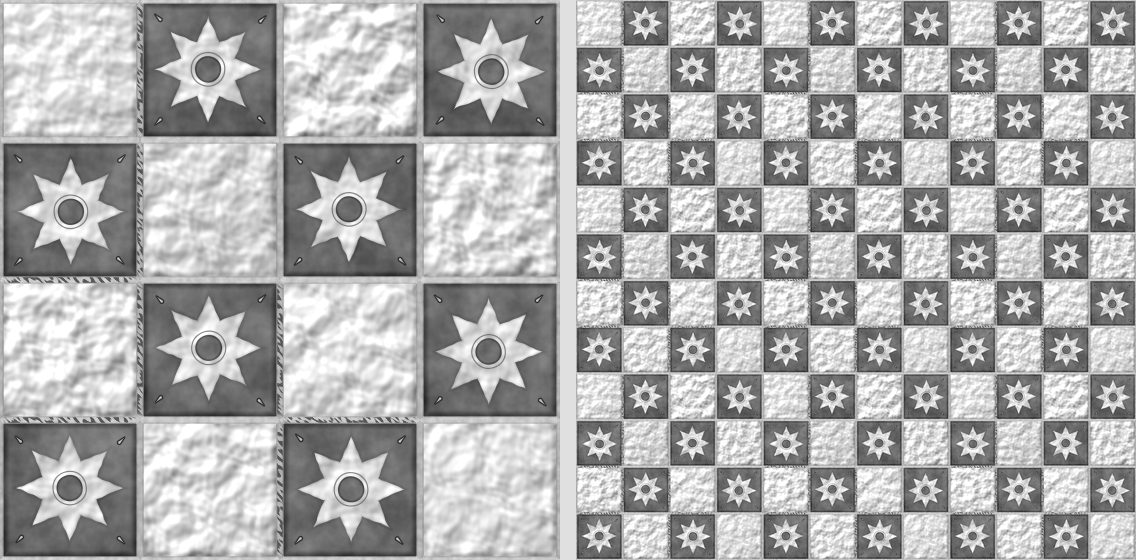
Left: one tile. Right: repeated 3 by 3.
This pattern is drawn by a Shadertoy shader. Its source:

```glsl
const float TILES = 4.0;
const float PI = 3.14159;
const float TILE_HALF = 0.474;

float hash(vec2 p) {
    vec3 q = fract(p.xyx * 0.1031);
    q += dot(q, q.yzx + 33.33);
    return fract((q.x + q.y) * q.z);
}

vec2 jitter(vec2 id, float seed) {
    return vec2(hash(id + seed), hash(id + seed + 17.0)) - 0.5;
}

float cornerSlope(vec2 corner, vec2 offset, float period) {
    float angle = 2.0 * PI * hash(mod(corner, period) + 7.0);
    return dot(vec2(cos(angle), sin(angle)), offset);
}

// Gradient noise that wraps after a whole number of lattice cells
float noise(vec2 p, float period) {
    vec2 i = floor(p), f = fract(p), e = vec2(1, 0);
    vec2 u = f * f * f * (f * (f * 6.0 - 15.0) + 10.0);
    return mix(mix(cornerSlope(i, f, period), cornerSlope(i + e, f - e, period), u.x),
               mix(cornerSlope(i + e.yx, f - e.yx, period), cornerSlope(i + 1.0, f - 1.0, period), u.x), u.y);
}

float layered(vec2 p, float frequency) {
    float sum = 0.0, gain = 1.0;
    for (int i = 0; i < 3; i++) {
        sum += gain * noise(p * frequency, TILES * frequency);
        frequency *= 2.0;
        gain *= 0.45;
    }
    return sum;
}

float fill(float d, float aa) { return 1.0 - smoothstep(-aa, aa, d); }

float boxDistance(vec2 p, float halfSize, float corner) {
    vec2 q = abs(p) - halfSize + corner;
    return length(max(q, 0.0)) + min(max(q.x, q.y), 0.0) - corner;
}

float starDistance(vec2 p, float tipRadius, float valleyRadius) {
    float a = abs(mod(atan(p.y, p.x) + PI / 8.0, PI / 4.0) - PI / 8.0);
    vec2 v = length(p) * vec2(cos(a), sin(a));
    vec2 tip = vec2(tipRadius, 0);
    vec2 edge = valleyRadius * vec2(cos(PI / 8.0), sin(PI / 8.0)) - tip;
    return dot(v - tip, normalize(vec2(edge.y, -edge.x)));
}

// Teardrop with its narrow end along +x
float dropDistance(vec2 p, float halfLength) {
    float t = clamp(p.x / halfLength, -1.0, 1.0);
    return length(p - vec2(t * halfLength, 0)) - mix(0.018, 0.007, 0.5 + 0.5 * t);
}

// Slanted dark scratches along a seam
float scratches(float across, float along) {
    float strokes = noise(vec2(along * 34.0 + across * 30.0, across * 22.0), TILES * 34.0);
    float ends = 1.0 - smoothstep(0.43, 0.49, abs(fract(along) - 0.5));
    return smoothstep(-0.08, 0.2, strokes) * ends * (1.0 - smoothstep(0.014, 0.027, abs(across)));
}

float groutShade(vec2 p, vec2 c, float d) {
    vec2 seam = floor(p + 0.5), id = floor(p), across = p - seam;
    bool vertical = abs(c.x) > abs(c.y);
    float shade = (vertical ? 0.71 : 0.79) + 0.1 * layered(p, 18.0);
    shade -= 0.12 * (1.0 - smoothstep(0.0, 0.014, d));
    bool wornColumn = abs(seam.x - 1.5) < 1.0 && (3.0 - 2.0 * seam.x) * (id.y - 1.0) >= 0.0;
    bool wornRow = abs(seam.y - 1.5) < 1.0 && mod(id.x, 2.0) < 0.5 && id.x + 2.0 * seam.y < 4.5;
    float wear = 0.0;
    if (wornColumn) wear = scratches(across.x, p.y);
    if (wornRow) wear = max(wear, scratches(across.y, p.x));
    return mix(shade, 0.26, 0.85 * wear);
}

float plainTile(vec2 c, vec2 id, float d, float relief) {
    float shade = 0.855 + 0.05 * (hash(id + 3.0) - 0.5) + relief * (0.75 + 0.4 * hash(id + 9.0));
    shade += 0.05 * (c.y - c.x);
    float lit = abs(c.x) > abs(c.y) ? -sign(c.x) : sign(c.y);
    float bevel = smoothstep(-0.05, -0.008, d);
    return shade - bevel * (lit > 0.0 ? 0.06 : 0.16);
}

float starTile(vec2 p, vec2 c, vec2 id, float d, float relief, float aa) {
    // Blotchy dark glaze
    float shade = 0.415 + 0.13 * layered(p, 3.0) + 0.05 * layered(p, 14.0) + 0.06 * c.y;
    shade -= 0.17 * smoothstep(-0.05, 0.0, d);

    // Corner drops
    vec2 side = vec2(c.x < 0.0 ? -1.0 : 1.0, c.y < 0.0 ? -1.0 : 1.0);
    vec2 q = c * side - 0.367 - 0.025 * jitter(id * 2.0 + side, 31.0);
    float drop = dropDistance(vec2(q.x + q.y, q.y - q.x) * 0.7071, 0.026);
    shade = mix(shade, 0.16, fill(drop, aa));
    shade = mix(shade, 0.78, fill(drop + 0.0095, aa));

    // Star, ring and hub
    vec2 s = c - 0.03 * jitter(id, 53.0);
    float star = starDistance(s, 0.375, 0.208) + 0.008 * noise(p * 16.0, TILES * 16.0);
    shade -= 0.05 * (1.0 - smoothstep(0.0, 0.03, star));
    shade = mix(shade, 0.865 + 0.6 * relief - 0.09 * smoothstep(-0.02, 0.0, star), fill(star, aa));
    float r = length(s) + 0.004 * noise(p * 9.0, TILES * 9.0);
    shade = mix(shade, 0.4, 0.85 * fill(abs(r - 0.12) - 0.004, aa));
    float hub = 0.42 + 0.1 * layered(p, 10.0) - 0.16 * smoothstep(0.075, 0.092, r);
    return mix(shade, hub, fill(r - 0.094, aa));
}

void mainImage(out vec4 fragColor, in vec2 fragCoord) {
    vec2 p = fragCoord / iResolution.xy * TILES;
    vec2 id = floor(p), c = fract(p) - 0.5;
    float aa = 0.75 * TILES / iResolution.y;
    float d = boxDistance(c, TILE_HALF, 0.008);

    // Uneven surface lit from the upper left
    vec2 warped = p + 0.05 * noise(p * 4.0, TILES * 4.0);
    float relief = 0.65 * (layered(warped, 5.0) - layered(warped + vec2(-0.02, 0.03), 5.0));

    bool hasStar = mod(id.x + id.y, 2.0) < 0.5;
    float tile = hasStar ? starTile(p, c, id, d, relief, aa) : plainTile(c, id, d, relief);
    float shade = mix(groutShade(p, c, d), tile, fill(d, aa));
    fragColor = vec4(vec3(clamp(shade, 0.0, 1.0)), 1.0);
}
```
